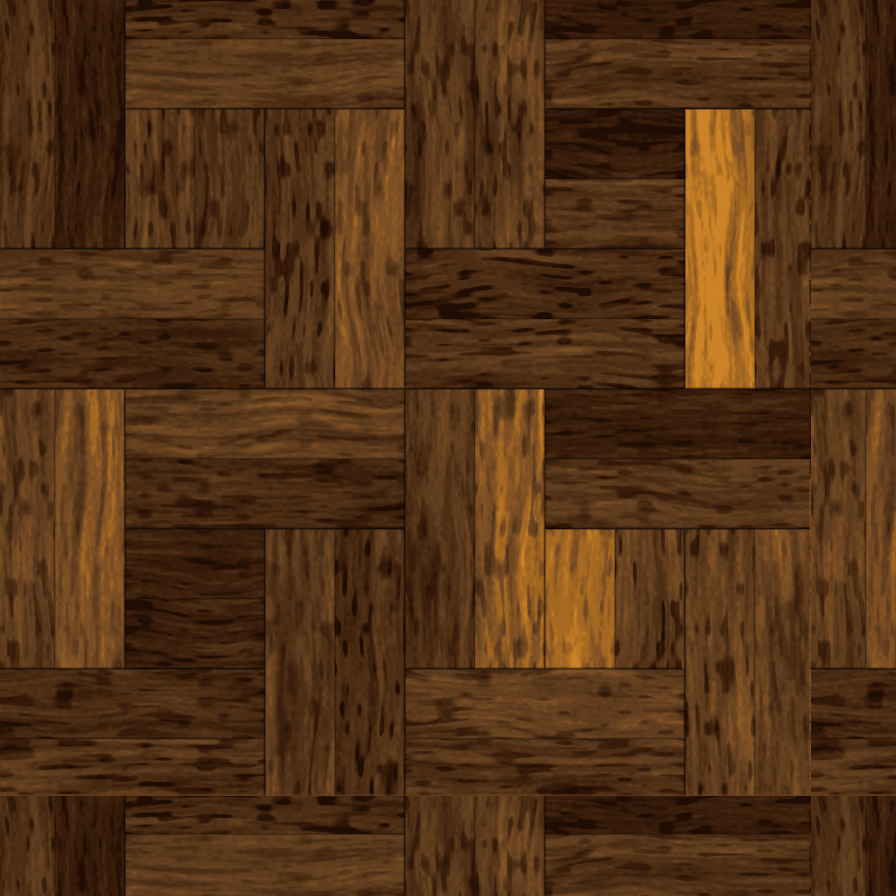
A WebGL 1 fragment shader for this texture:

```glsl
precision highp float;
// Dark walnut parquet: 3 by 3 pinwheels of paired planks around a small square.
// A sheet of 2 by 2 pinwheels, trimmed at its rim, repeats over the canvas.
// Each plank has its own tone, and stretched noise gives streaks and pores.
uniform vec2 u_resolution;

const vec2 SHEET = vec2(0.905, 0.888);   // size of one repeat
const vec2 TRIM = vec2(0.017, 0.035);    // part cut off at left and top
const float CELL = 0.15625;              // side of one lattice cell

float hash(vec2 p) {
  vec3 q = fract(vec3(p.xyx) * 0.1031);
  q += dot(q, q.yzx + 33.33);
  return fract((q.x + q.y) * q.z);
}

float noise(vec2 p) {
  vec2 i = floor(p), f = fract(p);
  f = f * f * (3.0 - 2.0 * f);
  return mix(mix(hash(i), hash(i + vec2(1.0, 0.0)), f.x),
             mix(hash(i + vec2(0.0, 1.0)), hash(i + vec2(1.0)), f.x), f.y);
}

// Colour ramp from near black to gold
vec3 woodColor(float t) {
  vec3 c = mix(vec3(0.12, 0.05, 0.01), vec3(0.22, 0.11, 0.04), smoothstep(0.0, 0.22, t));
  c = mix(c, vec3(0.30, 0.18, 0.08), smoothstep(0.20, 0.42, t));
  c = mix(c, vec3(0.38, 0.24, 0.12), smoothstep(0.40, 0.58, t));
  c = mix(c, vec3(0.49, 0.31, 0.14), smoothstep(0.56, 0.76, t));
  c = mix(c, vec3(0.65, 0.41, 0.13), smoothstep(0.74, 0.95, t));
  return mix(c, vec3(0.80, 0.51, 0.15), smoothstep(0.95, 1.15, t));
}

// Mean tone of a plank; the four components belong to the four pinwheels
float plankTone(float block, float second, float wheel) {
  vec4 a = vec4(0.46, 0.40, 0.22, 0.92);
  vec4 b = vec4(0.40, 0.44, 0.22, 0.54);
  if (block < 0.5) {
    a = vec4(0.38, 0.45, 0.52, 0.42);
    b = vec4(0.24, 0.53, 0.68, 0.80);
  } else if (block < 1.5) {
    a = vec4(0.36, 0.16, 0.50, 0.20);
    b = vec4(0.49, 0.43, 0.33, 0.46);
  } else if (block < 2.5) {
    a = vec4(0.46, 0.98, 0.46, 0.54);
    b = vec4(0.65, 0.46, 0.42, 0.58);
  } else if (block < 3.5) {
    a = vec4(0.51, 0.36, 0.36, 0.54);
    b = vec4(0.28, 0.42, 0.43, 0.45);
  }
  if (block > 3.5 && wheel > 0.5 && wheel < 1.5) a = vec4(0.14);
  vec4 pick = vec4(equal(vec4(wheel), vec4(0.0, 1.0, 2.0, 3.0)));
  return dot(mix(a, b, second), pick);
}

// Tone change from the grain; q runs along (x) and across (y) the plank
float grain(vec2 q, float tone, float seed) {
  vec2 o = vec2(seed * 37.0, seed * 91.0);
  q.y += 0.09 * (noise(q * vec2(1.6, 2.5) + o) - 0.5);
  float broad = noise(q * vec2(1.5, 6.0) + o) - 0.5;
  float streak = noise(q * vec2(0.8, 21.0) + o + 7.0) - 0.5;
  float fiber = noise(q * vec2(5.0, 48.0) + o + 19.0) - 0.5;
  float speck = noise(q * vec2(28.0, 60.0) + o + 31.0) - 0.5;
  float pore = smoothstep(0.58, 0.86, noise(q * vec2(7.0, 27.0) + o + 43.0));
  float poreDepth = mix(0.12, 0.38, hash(o + 5.0));
  return 0.16 * broad + (0.10 + 0.38 * tone) * streak + 0.20 * fiber
       + 0.12 * speck - poreDepth * pore + 0.03;
}

// Dark joint: 1 on the line, 0 away from it
float joint(float d, float width, float blur) {
  return 1.0 - smoothstep(width - blur, width + blur, d);
}

void main() {
  vec2 uv = gl_FragCoord.xy / u_resolution;
  vec2 local = mod(vec2(uv.x, 1.0 - uv.y), SHEET);
  vec2 g = (local + TRIM) / CELL;
  vec2 wheel = floor(g / 3.0);
  vec2 l = mod(g, 3.0);
  vec2 m = floor(l);

  // Find the block of the pinwheel: four arms, then the central square
  float block = 4.0;
  vec2 origin = vec2(1.0), size = vec2(1.0);
  if (m.x < 0.5 && m.y < 1.5) { block = 0.0; origin = vec2(0.0); size = vec2(1.0, 2.0); }
  else if (m.y < 0.5) { block = 1.0; origin = vec2(1.0, 0.0); size = vec2(2.0, 1.0); }
  else if (m.x > 1.5) { block = 2.0; origin = vec2(2.0, 1.0); size = vec2(1.0, 2.0); }
  else if (m.y > 1.5) { block = 3.0; origin = vec2(0.0, 2.0); size = vec2(2.0, 1.0); }
  bool upright = size.y > size.x || (block > 3.5 && wheel.x == wheel.y);
  vec2 q = l - origin;
  if (upright) { q = q.yx; size = size.yx; }

  // Wood of this plank
  float second = step(0.5, q.y);
  float wheelId = wheel.x + 2.0 * wheel.y;
  float tone = plankTone(block, second, wheelId);
  float seed = 1.0 + wheelId * 10.0 + block * 2.0 + second;
  vec3 color = woodColor(tone + grain(q, tone, seed));

  // Joints round the block and between its two planks
  float blur = max(0.0014, 0.7 / min(u_resolution.x, u_resolution.y));
  vec2 rim = min(q, size - q) * CELL;
  float outer = joint(min(rim.x, rim.y), 0.0010, blur);
  float inner = joint(abs(q.y - 0.5) * CELL, 0.0006, blur);
  color *= 1.0 - max(0.62 * outer, 0.42 * inner);

  // Worn rim of the sheet: pale below, ragged and dark at the right
  vec2 edge = SHEET - local;
  color = mix(color, vec3(0.40, 0.25, 0.11), 0.6 * joint(edge.y, 0.0012, blur));
  float rag = step(0.4, noise(vec2(local.y * 190.0, 3.0)));
  vec3 rimColor = mix(vec3(0.08, 0.04, 0.01), vec3(0.55, 0.33, 0.12), step(0.53, local.y));
  color = mix(color, rimColor, 0.65 * rag * joint(edge.x, 0.0014, blur));
  gl_FragColor = vec4(color, 1.0);
}
```
